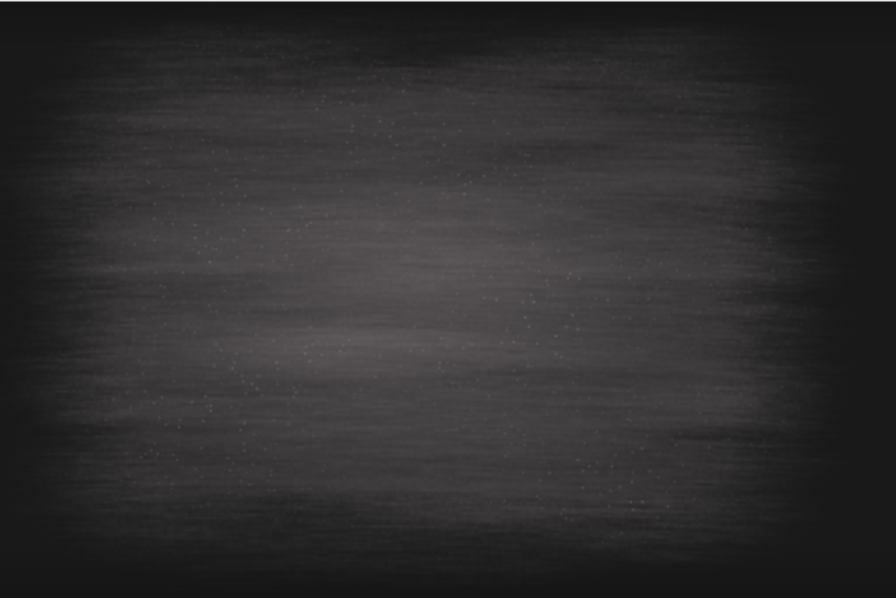
Give the GLSL for this texture, as a WebGL 1 fragment shader.

```glsl
precision highp float;
// A dusty dark slate board with brushed horizontal streaks, a soft central glow and worn edges.

uniform vec2 u_resolution;

const vec3 EDGE_COLOR = vec3(0.098, 0.098, 0.098);
const vec3 DUST_TINT = vec3(1.035, 0.965, 0.995);
const vec3 TRIM_COLOR = vec3(0.92);
const vec2 BOARD_CENTER = vec2(0.475, 0.505);
const vec2 BOARD_HALF = vec2(0.395, 0.405);
const float BOARD_CORNER = 0.16;
const float EDGE_FADE = 0.085;
const float BOARD_LIFT = 0.087;
const vec2 GLOW_CENTER = vec2(0.455, 0.505);
const vec2 GLOW_SIZE = vec2(0.32, 0.29);
const float GLOW_LIFT = 0.132;
const float STREAK_GAIN = 0.022;
const float GRAIN_GAIN = 0.022;
const float SPECK_GAIN = 0.075;
const float SPECK_CELLS = 95.0;
const float TRIM_HEIGHT = 0.0025;

vec2 hash2(vec2 p) {
  vec3 q = fract(vec3(p.xyx) * vec3(0.1031, 0.1030, 0.0973));
  q += dot(q, q.yzx + 33.33);
  return fract((q.xx + q.yz) * q.zy);
}

// Layered sines, stretched along x and bent so that the bands taper.
float brushStreaks(vec2 p) {
  float sum = 0.0;
  float freq = 21.0;
  float gain = 1.0;
  for (int i = 0; i < 8; i++) {
    float k = float(i);
    float bend = 1.5 * sin(p.x * (2.3 + 1.1 * k) + k * 2.4)
               + 0.8 * sin(p.x * (5.1 + 1.7 * k) - p.y * 9.0 + k);
    float fade = 0.6 + 0.4 * sin(p.x * (3.7 + 0.9 * k) + p.y * (11.0 + 4.0 * k) + k * 4.1);
    sum += gain * fade * sin(p.y * freq + bend + k * 1.9);
    freq *= 1.57;
    gain *= 0.83;
  }
  return sum * 0.6;
}

// Smooth cell grain in the range -1 to 1.
float grain(vec2 p) {
  vec2 cell = floor(p);
  vec2 f = fract(p);
  f = f * f * (3.0 - 2.0 * f);
  float low = mix(hash2(cell).x, hash2(cell + vec2(1.0, 0.0)).x, f.x);
  float high = mix(hash2(cell + vec2(0.0, 1.0)).x, hash2(cell + 1.0).x, f.x);
  return 2.0 * mix(low, high, f.y) - 1.0;
}

// Cellular dust: a few cells hold one small soft dot.
float dustSpecks(vec2 p) {
  vec2 cell = floor(p);
  float dust = 0.0;
  for (int y = -1; y <= 1; y++) {
    for (int x = -1; x <= 1; x++) {
      vec2 id = cell + vec2(float(x), float(y));
      vec2 seed = hash2(id + 71.0);
      float d = length(p - id - hash2(id));
      dust += step(0.80, seed.x) * seed.y * (1.0 - smoothstep(0.08, 0.42, d));
    }
  }
  return dust;
}

// A soft elongated smear of chalk or shadow.
float smear(vec2 uv, vec2 center, vec2 size) {
  vec2 d = (uv - center) / size;
  return exp(-dot(d, d));
}

float roundedBox(vec2 p, vec2 halfSize, float radius) {
  vec2 q = abs(p) - halfSize + radius;
  return length(max(q, 0.0)) + min(max(q.x, q.y), 0.0) - radius;
}

void main() {
  vec2 uv = gl_FragCoord.xy / u_resolution;
  vec2 p = vec2(uv.x * u_resolution.x / u_resolution.y, uv.y);

  // Slightly arched brush direction.
  vec2 brush = vec2(p.x, p.y + 0.05 * (uv.x - 0.45) * (uv.x - 0.2));
  float streak = brushStreaks(brush);
  float fine = grain(brush * vec2(28.0, 210.0)) + 0.7 * grain(p * 170.0);

  // Worn board area and glow.
  float d = roundedBox(uv - BOARD_CENTER, BOARD_HALF, BOARD_CORNER);
  d -= 0.014 * streak + 0.008 * fine;
  float board = 1.0 - smoothstep(-EDGE_FADE, EDGE_FADE, d);
  float level = BOARD_LIFT + GLOW_LIFT * smear(uv, GLOW_CENTER, GLOW_SIZE);

  // Broad chalk smears and wiped shadows.
  level += 0.030 * smear(uv, vec2(0.36, 0.425), vec2(0.10, 0.050));
  level += 0.022 * smear(uv, vec2(0.50, 0.52), vec2(0.12, 0.080));
  level += 0.025 * smear(uv, vec2(0.58, 0.15), vec2(0.15, 0.045));
  level -= 0.030 * smear(uv, vec2(0.33, 0.355), vec2(0.15, 0.018));
  level -= 0.035 * smear(uv, vec2(0.30, 0.175), vec2(0.13, 0.035));
  level -= 0.035 * smear(uv, vec2(0.60, 0.745), vec2(0.13, 0.022));
  level -= 0.050 * smear(uv, vec2(0.47, 0.91), vec2(0.08, 0.035));
  level -= 0.030 * smear(uv, vec2(0.08, 0.58), vec2(0.10, 0.025));

  // Surface texture.
  float patches = 0.55 + 0.45 * sin(p.x * 9.0 + 2.0 * sin(p.y * 7.0)) * sin(p.y * 11.0 + p.x * 3.0);
  level += STREAK_GAIN * streak + GRAIN_GAIN * 0.5 * fine;
  level += SPECK_GAIN * patches * dustSpecks(p * SPECK_CELLS);

  vec3 color = EDGE_COLOR + DUST_TINT * board * max(level, 0.0);
  color *= 1.0 - 0.12 * smoothstep(0.40, 0.50, abs(uv.y - 0.5));

  // Thin pale trim along the top.
  float pixel = 1.0 / u_resolution.y;
  float trim = smoothstep(-0.5 * pixel, 0.5 * pixel, uv.y - 1.0 + TRIM_HEIGHT);
  gl_FragColor = vec4(mix(color, TRIM_COLOR, trim), 1.0);
}
```
